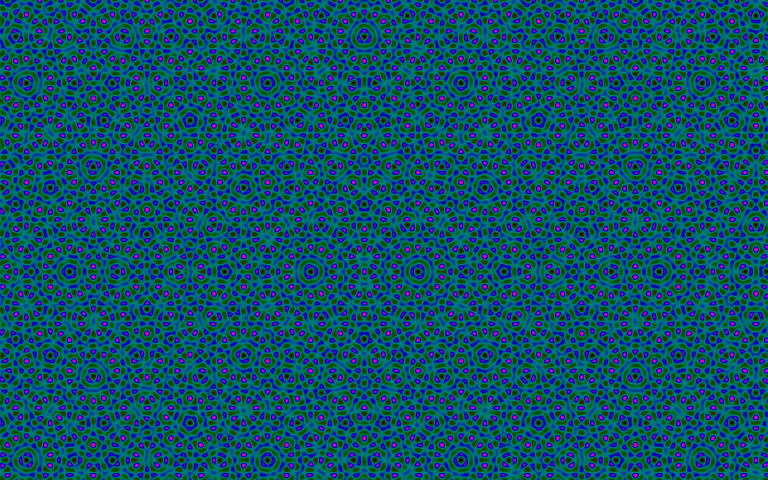
Write a WebGL 2 fragment shader that draws this pattern.

```glsl
#version 300 es
precision highp float;

uniform vec2 u_resolution;
out vec4 fragColor;

const float TAU = 6.2831853;
const int WAVE_COUNT = 7;
const float WAVE_NUMBER = 320.0;          // radians per canvas height
const vec2 CENTER = vec2(0.759, 0.434);   // mirror center, in canvas heights
const float UPRIGHT_PHASE = 0.5 * TAU;    // phase of the vertical wave
const float CONTRAST = 0.5;
const float SATURATION = 1.0;

// Sum of plane waves in evenly spaced directions, scaled to 0..1
float quasicrystal(vec2 p) {
    float sum = 0.0;
    for (int i = 0; i < WAVE_COUNT; i++) {
        float angle = TAU * float(i) / float(WAVE_COUNT);
        vec2 direction = vec2(sin(angle), cos(angle));
        float phase = i == 0 ? UPRIGHT_PHASE : 0.0;
        sum += cos(WAVE_NUMBER * dot(direction, p) + phase);
    }
    return clamp(0.5 + CONTRAST * sum / float(WAVE_COUNT), 0.0, 1.0);
}

vec3 hsvToRgb(float hue, float saturation, float value) {
    vec3 ramp = abs(fract(hue + vec3(0.0, 2.0, 1.0) / 3.0) * 6.0 - 3.0);
    return value * mix(vec3(1.0), clamp(ramp - 1.0, 0.0, 1.0), saturation);
}

void main() {
    vec2 p = gl_FragCoord.xy / u_resolution.y - CENTER;
    float height = quasicrystal(p);

    // Wave height drives both hue and brightness
    fragColor = vec4(hsvToRgb(height, SATURATION, height), 1.0);
}
```
